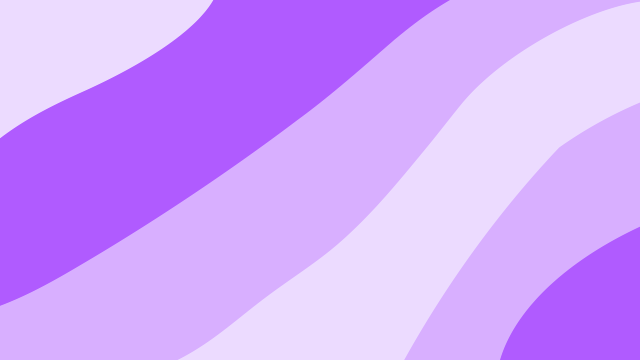
Write a Shadertoy shader that draws this background.

```glsl
// Flat diagonal ribbons in purple, lilac and pale lavender.
// Each ribbon edge is a chain of cubic curves rising to the right; the area
// below every edge is painted over the previous one, from top left to bottom right.

vec2 bezier(vec2 a, vec2 b, vec2 c, vec2 d, float t) {
    float s = 1.0 - t;
    return s*s*s*a + 3.0*s*s*t*b + 3.0*s*t*t*c + t*t*t*d;
}

// Signed distance to a curve (positive below it); tangents extend both ends.
float below(vec2 p, vec2 a, vec2 b, vec2 c, vec2 d) {
    float lo = 0.0, hi = 1.0;
    for (int i = 0; i < 18; i++) {
        float mid = 0.5 * (lo + hi);
        if (bezier(a, b, c, d, mid).x < p.x) lo = mid; else hi = mid;
    }
    float t = 0.5 * (lo + hi), s = 1.0 - t;
    vec2 tangent = s*s*(b - a) + 2.0*s*t*(c - b) + t*t*(d - c);
    vec2 offset = p - bezier(a, b, c, d, t);
    return (tangent.y * offset.x - tangent.x * offset.y) / length(tangent);
}

// Lower edge of the pale corner
float cornerEdge(vec2 p) {
    if (p.x < 0.95) return below(p, vec2(0.0, 2.66), vec2(0.30, 2.89), vec2(0.62, 3.05), vec2(0.95, 3.20));
    return below(p, vec2(0.95, 3.20), vec2(1.65, 3.51), vec2(2.33, 3.92), vec2(2.56, 4.32));
}

// Lower edge of the wide purple ribbon
float purpleEdge(vec2 p) {
    if (p.x < 0.95) return below(p, vec2(0.0, 0.65), vec2(0.32, 0.77), vec2(0.63, 0.94), vec2(0.95, 1.13));
    if (p.x < 3.57) return below(p, vec2(0.95, 1.13), vec2(1.82, 1.64), vec2(2.75, 2.26), vec2(3.57, 2.88));
    if (p.x < 4.73) return below(p, vec2(3.57, 2.88), vec2(3.98, 3.18), vec2(4.36, 3.52), vec2(4.73, 3.84));
    return below(p, vec2(4.73, 3.84), vec2(4.97, 4.04), vec2(5.16, 4.18), vec2(5.40, 4.32));
}

// Lower edge of the central lilac ribbon
float lilacEdge(vec2 p) {
    if (p.x < 3.20) return below(p, vec2(2.13, 0.0), vec2(2.55, 0.21), vec2(2.85, 0.50), vec2(3.20, 0.76));
    if (p.x < 4.11) return below(p, vec2(3.20, 0.76), vec2(3.52, 1.00), vec2(3.82, 1.18), vec2(4.11, 1.44));
    if (p.x < 5.12) return below(p, vec2(4.11, 1.44), vec2(4.49, 1.78), vec2(4.79, 2.15), vec2(5.12, 2.55));
    if (p.x < 5.52) return below(p, vec2(5.12, 2.55), vec2(5.26, 2.72), vec2(5.39, 2.89), vec2(5.52, 3.05));
    return below(p, vec2(5.52, 3.05), vec2(6.00, 3.65), vec2(7.00, 4.20), vec2(7.68, 4.30));
}

// Lower edge of the pale ribbon
float paleEdge(vec2 p) {
    if (p.x < 6.71) return below(p, vec2(4.85, 0.0), vec2(5.35, 0.90), vec2(5.98, 1.78), vec2(6.71, 2.55));
    return below(p, vec2(6.71, 2.55), vec2(7.02, 2.77), vec2(7.35, 2.95), vec2(7.68, 3.09));
}

// Upper edge of the purple mound
float moundEdge(vec2 p) {
    return below(p, vec2(6.00, 0.0), vec2(6.18, 0.61), vec2(6.80, 1.19), vec2(7.68, 1.60));
}

void mainImage(out vec4 fragColor, in vec2 fragCoord) {
    // The canvas is 4.32 units high
    float pixel = 4.32 / iResolution.y;
    vec2 p = fragCoord * pixel;

    vec3 pale = vec3(0.925, 0.859, 1.0);
    vec3 lilac = vec3(0.847, 0.686, 1.0);
    vec3 purple = vec3(0.69, 0.357, 1.0);

    // Paint the ribbons in order with smooth edges
    float soft = 0.6 * pixel;
    vec3 color = pale;
    color = mix(color, purple, smoothstep(-soft, soft, cornerEdge(p)));
    color = mix(color, lilac, smoothstep(-soft, soft, purpleEdge(p)));
    color = mix(color, pale, smoothstep(-soft, soft, lilacEdge(p)));
    color = mix(color, lilac, smoothstep(-soft, soft, paleEdge(p)));
    color = mix(color, purple, smoothstep(-soft, soft, moundEdge(p)));
    fragColor = vec4(color, 1.0);
}
```
